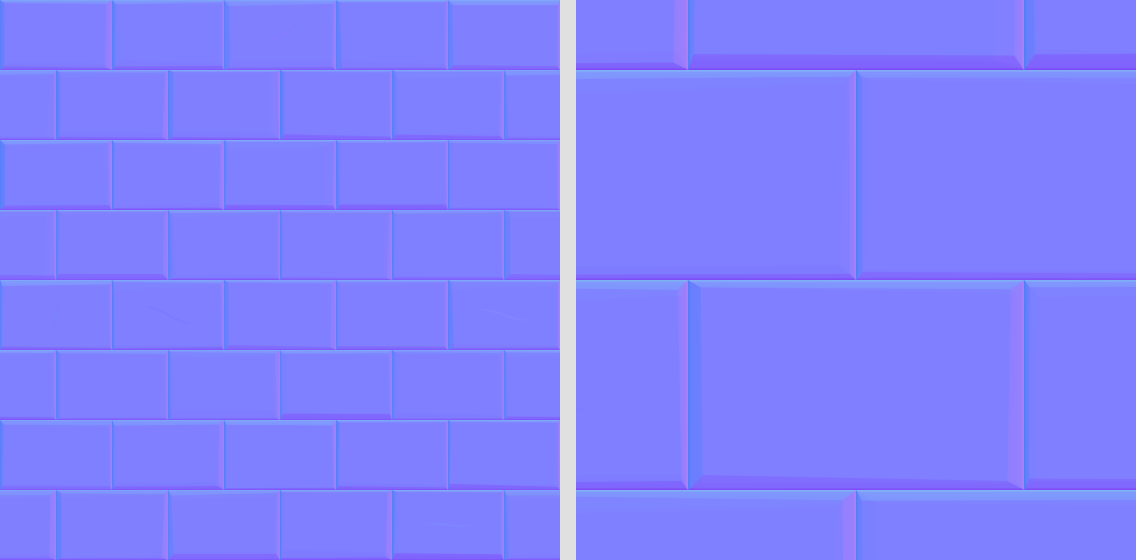
Left: the whole. Right: its middle third, enlarged.
This texture map is drawn by a Shadertoy shader. Its source:

```glsl
const vec2 GRID = vec2(5.0, 8.0);
const float LIP_WIDTH = 0.0011;

float hash(vec2 p) {
    return fract(sin(dot(p, vec2(127.1, 311.7))) * 43758.5453);
}

// Bevel width drifts linearly between two random values along a side
float sideWidth(vec2 id, float side, float along, float minWidth, float maxWidth) {
    float a = hash(id + side * 7.3);
    float b = hash(id + side * 7.3 + 31.7);
    b = mix(a, b, 0.5);
    return mix(minWidth, maxWidth, mix(a * a, b * b, along));
}

// Coverage of a bevel that eases slightly towards the brick face
float bevelCover(float dist, float width, float aa) {
    float cover = 1.0 - smoothstep(width - aa, width + aa, dist);
    return cover * mix(1.0, 0.75, clamp(dist / width, 0.0, 1.0));
}

// Slope of four mitred facets; lo and hi are distances to opposite sides
vec2 facetTilt(vec2 lo, vec2 hi, vec2 wLo, vec2 wHi, float aa) {
    vec2 q = min(lo / wLo, hi / wHi);
    float soft = aa / min(min(wLo.x, wLo.y), min(wHi.x, wHi.y));
    float mitre = smoothstep(-soft, soft, q.y - q.x);
    float x = bevelCover(hi.x, wHi.x, aa) - bevelCover(lo.x, wLo.x, aa);
    float y = bevelCover(hi.y, wHi.y, aa) - bevelCover(lo.y, wLo.y, aa);
    return vec2(x * mitre, y * (1.0 - mitre));
}

// Facets with random widths on each side
vec2 randomBevel(vec2 id, vec2 t, vec2 size, float minWidth, float maxWidth, float aa) {
    vec2 wLo = vec2(sideWidth(id, 1.0, t.y, minWidth, maxWidth),
                    sideWidth(id, 2.0, t.x, minWidth, maxWidth));
    vec2 wHi = vec2(sideWidth(id, 3.0, t.y, minWidth, maxWidth),
                    sideWidth(id, 4.0, t.x, minWidth, maxWidth));
    return facetTilt(t * size, (1.0 - t) * size, wLo, wHi, aa);
}

// Faint curved hairline on a few bricks
vec2 scratchTilt(vec2 id, vec2 t, vec2 size, float aa) {
    float present = step(0.82, hash(id + 53.1));
    float angle = 6.2832 * hash(id + 17.9);
    vec2 dir = vec2(cos(angle), sin(angle));
    vec2 across = vec2(-dir.y, dir.x);
    vec2 p = (t - 0.5) * size;
    float along = dot(p, dir);
    float dist = abs(dot(p, across) + 0.002 * sin(along * 70.0));
    float line = 1.0 - smoothstep(0.0008, 0.0008 + 2.0 * aa, dist);
    float ends = 1.0 - smoothstep(0.025, 0.05, abs(along));
    return across * present * line * ends * 0.04;
}

void mainImage(out vec4 fragColor, in vec2 fragCoord) {
    vec2 uv = fragCoord / iResolution.xy;
    float aa = 0.7 / iResolution.y;

    // Running bond: every other row is shifted by half a brick
    vec2 p = uv * GRID;
    p.x += 0.5 * (1.0 - mod(floor(p.y), 2.0));
    vec2 id = mod(floor(p), GRID);
    vec2 t = fract(p);
    vec2 size = 1.0 / GRID;

    // Main bevel, broad worn facet and steep lip at the joint
    vec2 strength = mix(vec2(0.14), vec2(0.22), vec2(hash(id + 3.3), hash(id + 9.1)));
    vec2 tilt = strength * randomBevel(id, t, size, 0.0030, 0.0120, aa);
    tilt += 0.035 * randomBevel(id + 71.0, t, size, 0.004, 0.020, 2.0 * aa);
    tilt += 0.20 * facetTilt(t * size, (1.0 - t) * size, vec2(LIP_WIDTH), vec2(LIP_WIDTH), aa);

    // Uneven laying and fine wear
    tilt += 0.012 * (vec2(hash(id + 21.0), hash(id + 47.0)) - 0.5);
    tilt += scratchTilt(id, t, size, aa);

    vec3 normal = normalize(vec3(tilt, 1.0));
    fragColor = vec4(normal * 0.5 + 0.5, 1.0);
}
```
